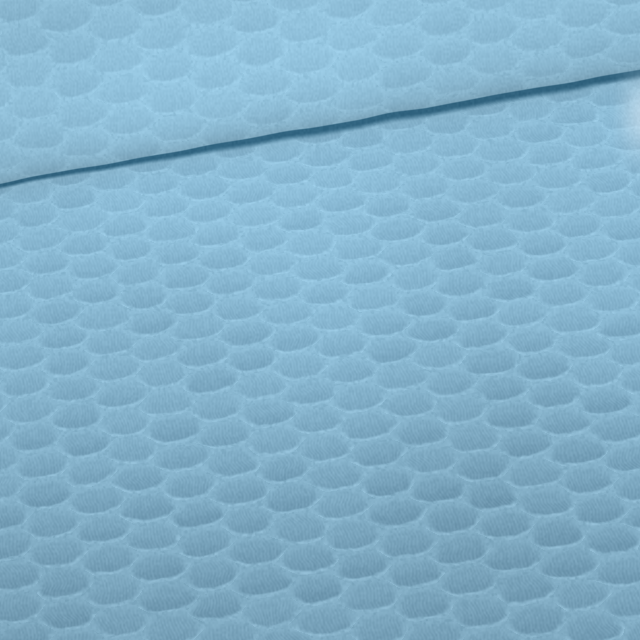
Reproduce this texture procedurally as a three.js fragment shader.

```glsl
#define CELL vec2(0.141, 0.0415)
#define ROLL_CELL vec2(0.145, 0.052)
#define DOT_SIZE vec2(0.262, 0.40)
#define TILT 0.165
#define SHEAR 0.14
#define PERSPECTIVE 0.25
#define RIBS 28.0
#define GRAIN 0.038
#define NET_COLOR vec3(0.555, 0.738, 0.838)
#define DOT_COLOR vec3(0.450, 0.625, 0.727)
#define ROLL_COLOR vec3(0.585, 0.772, 0.872)
#define SHADOW_COLOR vec3(0.19, 0.39, 0.50)

varying vec2 vUv;

float hash(vec2 p) {
  return fract(sin(dot(p, vec2(127.1, 311.7))) * 43758.5453);
}

float noise(vec2 p) {
  vec2 i = floor(p), f = fract(p);
  f = f * f * (3.0 - 2.0 * f);
  return mix(mix(hash(i), hash(i + vec2(1.0, 0.0)), f.x),
             mix(hash(i + vec2(0.0, 1.0)), hash(i + vec2(1.0)), f.x), f.y);
}

// Rounded oval radius: 1 on the outline
float ovalRadius(vec2 offset) {
  vec2 a = pow(abs(offset / DOT_SIZE) + 1e-4, vec2(2.3));
  return pow(a.x + a.y, 1.0 / 2.3);
}

// Half-drop lattice of sunken ovals in an open net
vec3 knit(vec2 q, vec3 net, vec3 dotTone, float relief) {
  q += 0.08 * (vec2(noise(q * 2.3), noise(q * 2.3 + 40.0)) - 0.5);
  vec2 even = floor(q + 0.5);
  vec2 odd = floor(q) + 0.5;
  float rEven = ovalRadius(q - even);
  float rOdd = ovalRadius(q - odd);
  vec2 center = rEven < rOdd ? even : odd;
  vec2 local = (q - center) / DOT_SIZE;
  float r = min(rEven, rOdd) + 0.14 * (noise(q * vec2(16.0, 7.0)) - 0.5);
  float wear = hash(center * 2.0 + 7.0);

  // Soft upper side, crisp lower side
  float low = smoothstep(0.6, -0.8, local.y);
  float soft = mix(0.34, 0.14, low);
  float inside = 1.0 - smoothstep(1.0 - soft, 1.0 + 0.5 * soft, r);
  float depth = inside * mix(0.45, 0.92, low) * mix(0.65, 1.1, wear);
  vec3 col = mix(net, dotTone, depth * relief);

  // Raised rim under each oval, broken by stitches
  float rim = exp(-pow((r - 1.12) / 0.12, 2.0)) * smoothstep(0.2, -0.6, local.y);
  float stitch = noise(q * vec2(26.0, 12.0));
  col += rim * relief * mix(0.0, 0.07, stitch);

  // Fine ribs and net holes
  float wobble = 0.5 * noise(q * vec2(4.0, 6.0));
  float rib = sin(6.2832 * (q.x * RIBS + wobble));
  col += rib * inside * 0.013 * relief;
  col -= (1.0 - inside) * smoothstep(0.55, 0.9, noise(q * vec2(34.0, 11.0) + 9.0)) * 0.03;
  return col;
}

vec2 rotate(vec2 p, float angle) {
  float c = cos(angle), s = sin(angle);
  return vec2(c * p.x + s * p.y, c * p.y - s * p.x);
}

// Cloth lying flat, receding upwards
vec3 flatCloth(vec2 uv) {
  vec2 p = rotate(uv - 0.5, TILT);
  p.x += SHEAR * p.y;
  vec2 q = p / (CELL * (1.0 - PERSPECTIVE * p.y)) + vec2(0.345, 0.546);
  float near = smoothstep(0.85, 0.05, uv.y - 0.16 * (uv.x - 0.5));
  vec3 col = knit(q, NET_COLOR, DOT_COLOR, mix(0.50, 0.90, near));
  return col * mix(1.045, 0.925, near);
}

// Rolled cloth above the fold
vec3 rolledCloth(vec2 uv, float height) {
  vec2 p = rotate(uv - vec2(0.768, 0.952), TILT);
  vec2 q = p / ROLL_CELL;
  q.y -= 0.35 * exp(-height * 22.0);
  vec3 col = knit(q, ROLL_COLOR, DOT_COLOR, 0.36);
  col *= 1.0 - 0.14 * exp(-height * 38.0);
  return col * mix(1.01, 0.97, smoothstep(0.12, 0.28, height));
}

void main() {
  vec2 uv = vUv;
  float fold = 0.714 + 0.176 * uv.x + 0.006 * uv.x * (1.0 - uv.x);
  fold += 0.003 * (noise(vec2(uv.x * 18.0, 3.0)) - 0.5);
  float height = uv.y - fold;

  // Cast shadow under the fold
  vec3 col = flatCloth(uv);
  float below = max(-height, 0.0);
  float thickness = mix(0.007, 0.013, smoothstep(0.0, 0.5, uv.x));
  float core = 1.0 - smoothstep(0.45 * thickness, 1.4 * thickness, below);
  col *= 1.0 - 0.12 * exp(-below * 45.0);
  col = mix(col, SHADOW_COLOR, core);

  // Pale light at the right edge
  float glow = smoothstep(0.95, 1.01, uv.x) * exp(-pow((uv.y - 0.82) / 0.055, 2.0));
  col = mix(col, vec3(0.78, 0.87, 0.93), glow * 0.75);

  col = mix(col, rolledCloth(uv, height), smoothstep(-0.0015, 0.0015, height));

  // Broad unevenness and thread grain
  col *= 1.0 + 0.05 * (noise(uv * 4.0) - 0.5);
  col += GRAIN * (noise(uv * vec2(330.0, 260.0)) - 0.5);
  gl_FragColor = vec4(clamp(col, 0.0, 1.0), 1.0);
}
```
